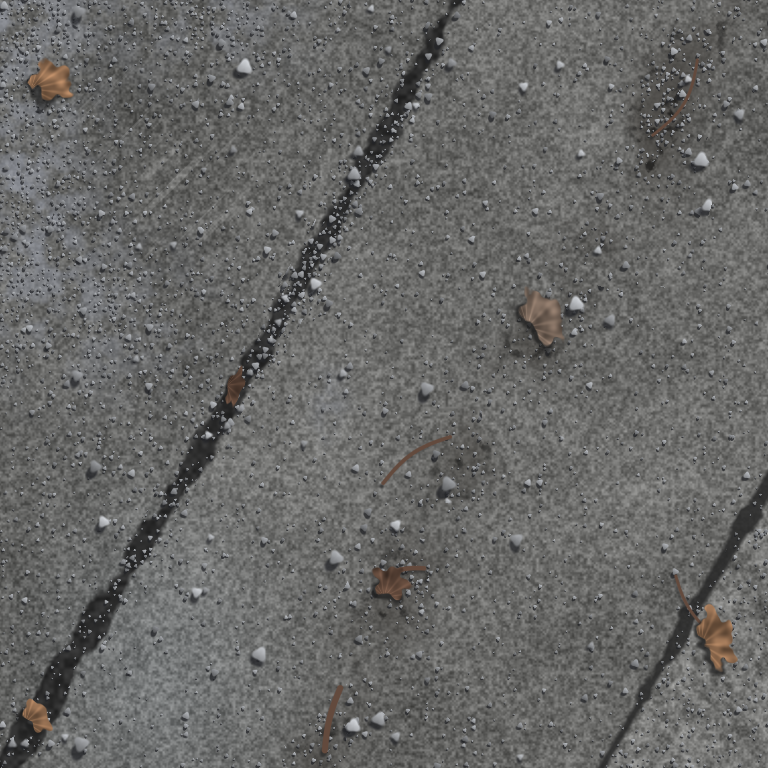
A three.js fragment shader for this texture:

```glsl
varying vec2 vUv;

float hash(vec2 p) {
  p = fract(p * vec2(0.1031, 0.1137));
  p += dot(p, p.yx + 33.33);
  return fract((p.x + p.y) * p.x * 7.31);
}

float noise(vec2 p) {
  vec2 i = floor(p), f = fract(p);
  f = f * f * (3.0 - 2.0 * f);
  return mix(mix(hash(i), hash(i + vec2(1, 0)), f.x),
             mix(hash(i + vec2(0, 1)), hash(i + vec2(1, 1)), f.x), f.y);
}

float fbm(vec2 p) {
  float sum = 0.0, amp = 0.5;
  for (int i = 0; i < 4; i++) {
    sum += amp * noise(p);
    p = mat2(1.6, 1.2, -1.2, 1.6) * p + 7.3;
    amp *= 0.5;
  }
  return sum;
}

float blob(vec2 p, vec2 centre, vec2 radius) {
  vec2 d = (p - centre) / radius;
  return exp(-dot(d, d));
}

// Scattered stones lit from the upper right, with shadows
vec3 addStones(vec3 col, vec2 p, float scale, float density, float tone, float seed) {
  vec2 q = p * scale, cell = floor(q);
  float body = 0.0, shadow = 0.0, shade = 1.0;
  for (int y = -1; y <= 1; y++) {
    for (int x = -1; x <= 1; x++) {
      vec2 id = cell + vec2(x, y), key = id + seed;
      float present = step(hash(key + 3.7), density);
      vec2 d = q - id - 0.2 - 0.6 * vec2(hash(key + 11.1), hash(key + 27.9));
      float r = mix(0.16, 0.42, pow(hash(key + 41.3), 2.0));
      d *= 1.0 + 0.18 * sin(atan(d.y, d.x) * 3.0 + id.x);
      float stone = present * smoothstep(r + 0.07, r - 0.1, length(d));
      float reach = length(d + r * vec2(0.5, 1.0));
      shadow = max(shadow, present * smoothstep(r + 0.1, r - 0.12, reach));
      if (stone > body) {
        body = stone;
        shade = 0.72 + 0.35 * hash(key + 53.0) + 0.22 * dot(d, vec2(0.5, 0.8)) / r;
      }
    }
  }
  col = mix(col, vec3(0.13, 0.135, 0.15), 0.75 * shadow);
  return mix(col, vec3(tone, tone + 0.01, tone + 0.025) * shade, body);
}

// Crumpled leaf with a ragged outline and veins
vec3 addLeaf(vec3 col, vec2 p, vec2 centre, vec2 size, float turn, vec3 tint) {
  mat2 spin = mat2(cos(turn), -sin(turn), sin(turn), cos(turn));
  vec2 q = spin * (p - centre) / size;
  vec2 dark = spin * (p - centre + vec2(0.006, 0.008)) / size;
  float rim = 0.72 + 0.16 * sin(atan(q.y, q.x) * 5.0 + turn) + 0.4 * noise(p * 120.0);
  float vein = pow(abs(sin(atan(q.y, q.x + 1.1) * 9.0)), 6.0);
  float fold = 0.6 + 0.65 * noise(p * 95.0 + turn) + 0.2 * vein;
  col = mix(col, vec3(0.12), 0.75 * smoothstep(0.2, -0.2, length(dark) - rim));
  return mix(col, tint * fold, smoothstep(0.08, -0.08, length(q) - rim));
}

// Bowed twig from a to b
vec3 addTwig(vec3 col, vec2 p, vec2 a, vec2 b, float bend, float width) {
  vec2 ab = b - a;
  float t = clamp(dot(p - a, ab) / dot(ab, ab), 0.0, 1.0);
  vec2 d = p - a - ab * t - normalize(vec2(-ab.y, ab.x)) * bend * sin(t * 3.14);
  float shadow = smoothstep(width + 0.003, width - 0.002, length(d + vec2(0.002, 0.004)));
  col = mix(col, vec3(0.16), 0.7 * shadow);
  return mix(col, vec3(0.39, 0.29, 0.24), smoothstep(width + 0.001, width - 0.001, length(d)));
}

void main() {
  vec2 p = vUv;
  float wobble = fbm(p * 28.0) - 0.47;
  float joint = (p.x - 0.004 - 0.59 * p.y - 0.016 * sin(p.y * 3.14)) * 0.86;
  float edge = (p.x - 0.78 - 0.587 * p.y) * 0.86;
  float left = smoothstep(0.01, -0.01, joint);
  float rough = smoothstep(-0.004, 0.008, edge + 0.015 * wobble);

  // Stained concrete
  vec3 col = vec3(0.425, 0.425, 0.417) + 0.11 * (fbm(p * 5.0) - 0.47) + 0.08 * wobble;
  col -= 0.033 * left + 0.05 * blob(p, vec2(0.16, 0.92), vec2(0.05, 0.08));
  col -= 0.04 * blob(p, vec2(0.6, 0.08), vec2(0.22, 0.16));
  col += vec3(0.02, 0.03, 0.04) * blob(p, vec2(0.2, 0.12), vec2(0.15, 0.2));
  col += rough * (0.05 + 0.3 * (fbm(p * 75.0) - 0.47));
  col += 0.17 * noise(p * 210.0) + 0.13 * noise(p * 390.0) - 0.15;

  // Pale powder and scratches
  float frost = left * (blob(p, vec2(0.03, 0.73), vec2(0.09, 0.17))
    + 0.8 * blob(p, vec2(0.01, 0.98), vec2(0.1))
    + 0.75 * blob(p, vec2(0.26, 0.99), vec2(0.13, 0.08))
    + 0.55 * blob(p, vec2(0.17, 0.59), vec2(0.1)));
  float patchy = smoothstep(0.3, 0.68, fbm(p * 42.0));
  float pale = patchy * (frost + 0.55 * blob(p, vec2(0.43, 0.47), vec2(0.022, 0.05)));
  col = mix(col, vec3(0.59, 0.61, 0.66), min(0.62 * pale, 0.75));
  float scratch = smoothstep(0.72, 0.95, noise(vec2((p.x - p.y) * 130.0, (p.x + p.y) * 5.0)));
  col += 0.09 * scratch * left * blob(p, vec2(0.2, 0.78), vec2(0.14));

  // Dirt trail
  float trail = p.x - 0.4 - 0.535 * p.y;
  float dirt = exp(-trail * trail / 0.0022) * smoothstep(0.3, 0.62, fbm(p * 9.0 + 4.0));
  dirt += 0.5 * blob(p, vec2(0.87, 0.84), vec2(0.045, 0.12));
  col = mix(col, vec3(0.26, 0.25, 0.235), min(0.55 * dirt, 0.7));
  col *= 1.0 - 0.5 * min(dirt, 1.0) * smoothstep(0.55, 0.75, fbm(p * 65.0));

  // Open joint and broken slab edge
  float width = 0.011 + 0.009 * smoothstep(0.35, 0.0, p.y);
  float gap = smoothstep(0.004, -0.004, abs(joint) - width - 0.03 * wobble);
  col = mix(col, vec3(0.1) + 0.12 * noise(p * 150.0), 0.95 * gap);
  float chip = 0.004 + 0.035 * max(wobble, 0.0) + 0.005 * smoothstep(0.1, 0.35, p.y);
  col = mix(col, vec3(0.15), 0.85 * smoothstep(0.004, -0.003, abs(edge - 0.003) - chip));

  // Grit, gravel and loose pebbles
  float gravel = blob(vec2(joint, 0.0), vec2(0.004, 0.0), vec2(0.02))
    * (0.22 + 0.45 * blob(p, vec2(0.4, 0.65), vec2(0.2)));
  float grit = 0.07 + 0.07 * left + 0.5 * frost + 0.3 * dirt + 0.2 * rough + gravel;
  col = addStones(col, p, 150.0, min(grit, 0.6), 0.58, 17.0);
  col = addStones(col, p, 85.0, 0.03 + 0.14 * (frost + dirt) + gravel, 0.6, 71.0);
  col = addStones(col, p, 42.0, 0.025 + 0.05 * dirt + 0.25 * gravel, 0.68, 133.0);

  // Twigs and fallen leaves
  col = addTwig(col, p, vec2(0.499, 0.371), vec2(0.586, 0.431), 0.01, 0.0025);
  col = addTwig(col, p, vec2(0.423, 0.023), vec2(0.443, 0.104), 0.004, 0.004);
  col = addTwig(col, p, vec2(0.85, 0.824), vec2(0.908, 0.922), -0.014, 0.002);
  col = addTwig(col, p, vec2(0.5, 0.25), vec2(0.552, 0.26), 0.004, 0.003);
  col = addTwig(col, p, vec2(0.92, 0.18), vec2(0.88, 0.25), 0.006, 0.002);
  vec3 straw = vec3(0.56, 0.42, 0.31), brown = vec3(0.36, 0.27, 0.22);
  col = addLeaf(col, p, vec2(0.068, 0.896), vec2(0.027), 0.4, straw);
  col = addLeaf(col, p, vec2(0.708, 0.586), vec2(0.022, 0.039), 0.5, vec3(0.48, 0.41, 0.36));
  col = addLeaf(col, p, vec2(0.51, 0.242), vec2(0.02, 0.024), 1.1, brown);
  col = addLeaf(col, p, vec2(0.935, 0.168), vec2(0.021, 0.041), 0.3, straw);
  col = addLeaf(col, p, vec2(0.048, 0.068), vec2(0.015, 0.024), 0.5, straw);
  col = addLeaf(col, p, vec2(0.306, 0.495), vec2(0.01, 0.026), -0.3, brown);
  gl_FragColor = vec4(clamp(col, 0.0, 1.0), 1.0);
}
```
